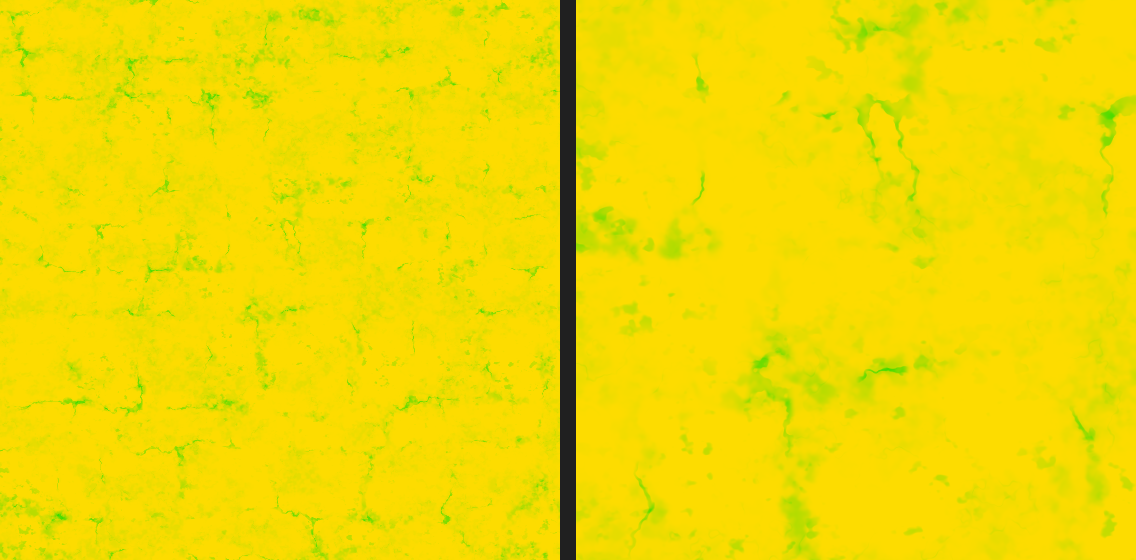
Left, the full canvas; right, a detail of the centre.
Give the GLSL for this texture, as a WebGL 2 fragment shader.

```glsl
#version 300 es
precision highp float;
// Weathered yellow masonry: uneven rows of rounded blocks with crumbled joints.
// Faint green wear gathers along joints, in grainy patches, veins and short
// cracks; only the red channel falls as the wear grows.

uniform vec2 u_resolution;
out vec4 fragColor;

const float ROWS = 10.0;          // block rows per canvas
const float MIN_COLUMNS = 6.0;    // blocks per row, least
const float EXTRA_COLUMNS = 6.0;  // random extra blocks per row
const float EDGE_JITTER = 0.7;    // unevenness of block sizes
const float CORNER = 0.018;       // block corner radius
const float NARROW_JOINT = 0.009;
const float WIDE_JOINT = 0.02;
const float CRACK_WIDTH = 0.0024;
const float BASE_WEAR = 0.006;
const float STAIN = 0.062;        // broad mottling of the faces
const float JOINT_STAIN = 0.03;
const float JOINT_DECAY = 0.13;   // extra wear of joints in worn places
const float CRACK_DARK = 0.42;
const float VEIN_DARK = 0.06;
const float PIT_DARK = 0.24;
const float PAINT_GREEN = 0.862;
const float MIN_RED = 0.2;

float hash(vec2 p) {
    vec3 q = fract(vec3(p.xyx) * 0.1031);
    q += dot(q, q.yzx + 33.33);
    return fract((q.x + q.y) * q.z);
}

float noise(vec2 p) {
    vec2 i = floor(p), f = fract(p);
    f = f * f * f * (f * (f * 6.0 - 15.0) + 10.0);
    return mix(mix(hash(i), hash(i + vec2(1, 0)), f.x),
               mix(hash(i + vec2(0, 1)), hash(i + vec2(1, 1)), f.x), f.y);
}

float fbm(vec2 p, int octaves) {
    float sum = 0.0, total = 0.0, amp = 0.5;
    for (int i = 0; i < octaves; i++) {
        sum += amp * noise(p);
        total += amp;
        amp *= 0.6;
        p = mat2(1.6, 1.2, -1.2, 1.6) * p + 17.3;
    }
    return sum / total;
}

// Jittered position of the edge with the given index
float edgeAt(float index, float seed) {
    return index + EDGE_JITTER * (hash(vec2(index + 40.0, seed)) - 0.5);
}

// Lower and upper edge and index of the interval holding x
vec3 interval(float x, float seed) {
    float i = floor(x);
    if (x < edgeAt(i, seed)) i -= 1.0;
    else if (x >= edgeAt(i + 1.0, seed)) i += 1.0;
    return vec3(edgeAt(i, seed), edgeAt(i + 1.0, seed), i);
}

// Depth inside the nearest block, negative in its cut corners
float blockDepth(vec2 p) {
    vec3 row = interval(p.y * ROWS, 3.0);
    float seed = row.z + 71.0;
    float columns = MIN_COLUMNS + EXTRA_COLUMNS * hash(vec2(seed, 9.0));
    float x = p.x * columns + 5.0 * hash(vec2(seed, 5.0));
    vec3 column = interval(x, seed);
    vec2 scale = vec2(columns, ROWS);
    vec2 halfSize = 0.5 * vec2(column.y - column.x, row.y - row.x) / scale;
    vec2 center = 0.5 * vec2(column.x + column.y, row.x + row.y);
    vec2 q = abs((vec2(x, p.y * ROWS) - center) / scale) - halfSize + CORNER;
    return CORNER - length(max(q, 0.0)) - min(max(q.x, q.y), 0.0);
}

void main() {
    vec2 p = gl_FragCoord.xy / u_resolution;

    // Large bends and small chips in the block outlines
    vec2 bend = vec2(fbm(p * 9.0, 3), fbm(p * 9.0 + 31.0, 3)) - 0.5;
    vec2 chip = vec2(fbm(p * 50.0 + 7.0, 4), fbm(p * 50.0 + 53.0, 4)) - 0.5;
    float depth = blockDepth(p + 0.055 * bend + 0.024 * chip);

    // Where the wall is worn, and the fine texture of the wear
    float worn = smoothstep(0.48, 0.74, fbm(p * 12.0 + 11.0, 3));
    float mottle = fbm((p + 0.02 * chip) * vec2(17.0, 22.0) + 5.0, 5);
    float rough = smoothstep(0.25, 0.75, fbm(p * 120.0 + 23.0, 2));

    // Soft, crumbled joints, wider and darker in worn places
    float jointWidth = mix(NARROW_JOINT, WIDE_JOINT, worn);
    float joint = 1.0 - smoothstep(0.2 * jointWidth, jointWidth, depth);
    joint *= smoothstep(0.3, 0.62, fbm(p * 32.0 + 44.0, 3));
    float wear = BASE_WEAR + STAIN * smoothstep(0.42, 0.72, mottle) * (0.3 + 1.2 * rough);
    wear += joint * (JOINT_STAIN + JOINT_DECAY * worn) * (0.2 + 1.5 * rough);

    // Short dark cracks following the joints
    float crackPart = smoothstep(0.62, 0.8, noise(p * 29.0 + 90.0));
    float crack = 1.0 - smoothstep(0.2 * CRACK_WIDTH, CRACK_WIDTH, depth);
    wear += CRACK_DARK * crack * crackPart * (0.35 + 0.65 * rough);

    // Thin wandering veins across the faces
    float vein = 1.0 - smoothstep(0.0, 0.022, abs(fbm(p * 19.0 + 64.0, 5) - 0.5));
    wear += VEIN_DARK * vein * smoothstep(0.4, 0.6, mottle) * (0.3 + rough);

    // Clustered pits
    float pits = smoothstep(0.64, 0.8, fbm(p * vec2(80.0, 100.0) + 37.0, 3));
    wear += PIT_DARK * pits * (0.15 + 0.85 * max(worn, joint));

    fragColor = vec4(max(1.0 - wear, MIN_RED), PAINT_GREEN, 0.0, 1.0);
}
```
